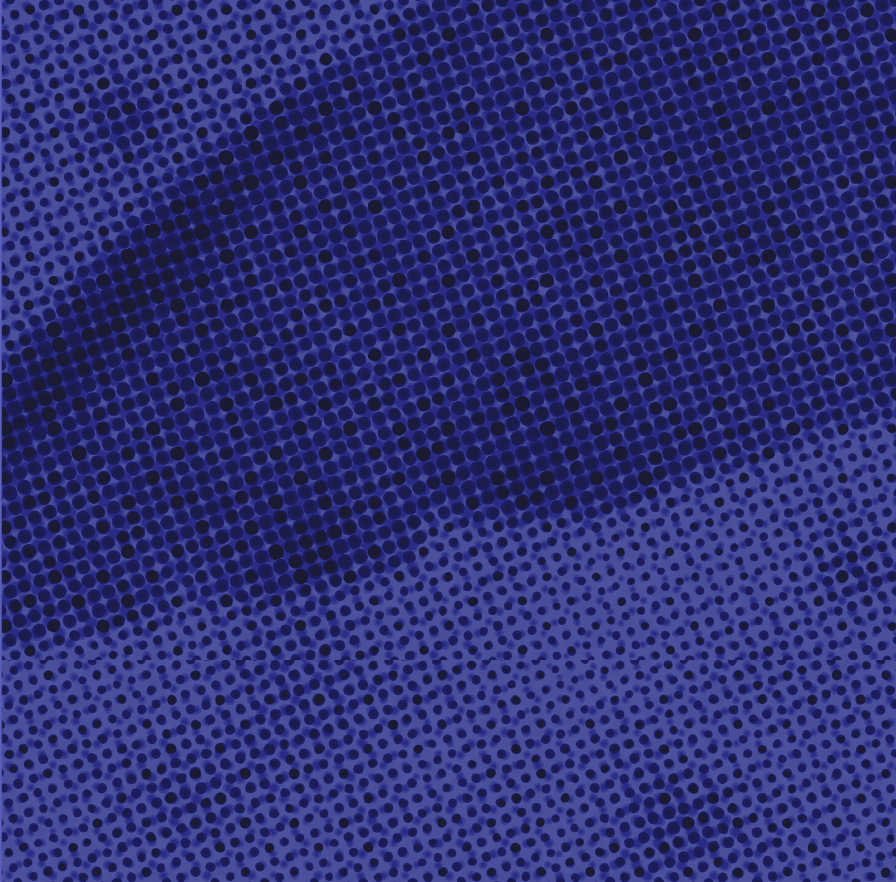
A Shadertoy shader for this pattern:

```glsl
#define DOTS 57.5         // dots across the canvas width
#define DOT_ANGLE 0.3217  // rotation of the dark screen, a rise of 1 in 3
#define BLUE_ANGLE 0.785  // rotation of the blue screen
#define WOBBLE 0.07       // raggedness of dot outlines
#define JITTER 0.04       // scatter of dot centres
#define SEAM 0.248        // height of the break in the screens
#define PAPER vec3(0.29, 0.31, 0.61)
#define MID vec3(0.22, 0.24, 0.56)
#define BLUE vec3(0.16, 0.17, 0.52)
#define NAVY vec3(0.11, 0.11, 0.37)
#define DARK vec3(0.10, 0.11, 0.29)
#define BLACK vec3(0.10, 0.10, 0.20)

float hash(vec2 p) {
    vec3 q = fract(vec3(p.xyx) * 0.1031);
    q += dot(q, q.yzx + 33.33);
    return fract((q.x + q.y) * q.z);
}

float noise(vec2 p) {
    vec2 i = floor(p), f = fract(p);
    f = f * f * (3.0 - 2.0 * f);
    vec2 e = vec2(0.0, 1.0);
    return mix(mix(hash(i), hash(i + e.yx), f.x),
               mix(hash(i + e.xy), hash(i + e.yy), f.x), f.y);
}

mat2 rotation(float a) {
    float c = cos(a), s = sin(a);
    return mat2(c, s, -s, c);
}

// Soft patch of added tone
float patchTone(vec2 p, float x, float y, float radius, float amount) {
    vec2 d = (p - vec2(x, y)) / radius;
    return amount * exp(-dot(d, d));
}

// Ink density: 0 is light, 1 is the broad shadow, above 1 is solid
float tone(vec2 p) {
    float upper = 0.584 + p.x * (1.15 - 0.6 * p.x);
    float lower = p.x < 0.47 ? 0.254 + 0.22 * p.x
                             : max(0.409, 0.424 + 0.33 * (p.x - 0.7));
    float body = smoothstep(-0.02, 0.03, upper - p.y)
               * smoothstep(-0.02, 0.02, p.y - lower);
    float t = 0.92 * body + 0.2 * smoothstep(-0.02, 0.03, p.y - upper);
    float ridge = (upper - p.y - 0.08) / 0.06;
    t += 0.6 * exp(-ridge * ridge) * (1.0 - smoothstep(0.15, 0.45, p.x));
    t += patchTone(p, 0.14, 0.85, 0.045, 0.8);
    t += patchTone(p, 0.22, 0.09, 0.06, 0.4);
    t += patchTone(p, 0.77, 0.06, 0.06, 0.65);
    t += patchTone(p, 0.955, 0.35, 0.04, 0.6);
    t += patchTone(p, 0.36, 0.20, 0.10, 0.35);
    t += patchTone(p, 0.21, 0.31, 0.03, -0.6);
    t += patchTone(p, 0.66, 0.32, 0.10, -0.25);
    t += patchTone(p, 0.33, 0.36, 0.08, 0.3);
    t += patchTone(p, 0.60, 0.45, 0.12, 0.25);
    return clamp(t + 0.3 * (noise(p * 14.0) - 0.5), -0.2, 1.65);
}

// Dot screen in cell units: signed distance, weight and tone of the dot
vec3 dotScreen(vec2 p, float angle, float seed, float size, float gain, float spread) {
    mat2 turn = rotation(-angle);
    vec2 g = turn * p * DOTS, id = floor(g);
    vec2 key = id + 200.0 + seed;
    vec2 centre = id + 0.5
        + JITTER * (vec2(hash(key), hash(key + 71.0)) - 0.5) * 2.0;
    // Every fifth dot is heavier, in an upright checkerboard
    float heavy = step(mod(id.y - 3.0 * id.x + 0.5, 5.0), 1.0);
    float weight = 0.6 * hash(key + 137.0) + 0.4 * heavy;
    float ink = tone((centre * turn) / DOTS);
    float radius = size + gain * ink + spread * (weight - 0.4);
    return vec3(length(g - centre) - radius, weight, ink);
}

// Antialiased inside of a shape
float fill(float d) {
    float soft = 0.65 * DOTS / iResolution.x;
    return 1.0 - smoothstep(-soft, soft, d);
}

void mainImage(out vec4 fragColor, in vec2 fragCoord) {
    vec2 p = fragCoord / iResolution.x;

    // Shifted screens below the seam, ragged outlines everywhere
    vec2 q = p;
    q.x += 0.4 / DOTS * step(p.y, SEAM);
    vec2 n = p * DOTS * 3.0;
    q += WOBBLE * (vec2(noise(n), noise(n + 57.0)) - 0.5) / DOTS;

    vec3 blue = dotScreen(q + vec2(0.45, 0.3) / DOTS, BLUE_ANGLE, 11.0, 0.29, 0.23, 0.10);
    vec3 navy = dotScreen(q, DOT_ANGLE, 0.0, 0.275, 0.175, 0.05);
    vec3 core = dotScreen(q, DOT_ANGLE, 23.0, 0.15, 0.17, 0.26);

    // Inks from light to dark
    vec3 col = PAPER + 0.025 * (noise(p * 90.0) - 0.5);
    col = mix(col, MID, fill(blue.x));
    col = mix(col, BLUE, fill(blue.x + 0.14));
    col = mix(col, BLUE, fill(navy.x - 0.03));
    float dotMask = fill(navy.x);
    col = mix(col, NAVY, dotMask);
    float solid = 0.3 * smoothstep(1.0, 1.5, core.z);
    vec3 coreInk = mix(DARK, BLACK, smoothstep(0.4, 0.62, core.y + solid));
    col = mix(col, coreInk, dotMask * fill(core.x));

    // Pale left margin
    col = mix(col, PAPER * 1.2, 1.0 - smoothstep(0.001, 0.003, p.x));
    fragColor = vec4(col, 1.0);
}
```
